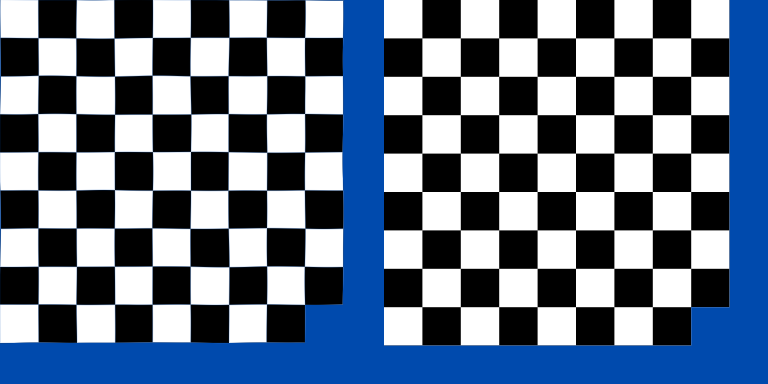
This pattern is drawn by a Shadertoy shader. Its source:

```glsl
const vec3 BLUE = vec3(0.0, 0.29, 0.68);
const vec3 WHITE = vec3(1.0);
const vec3 BLACK = vec3(0.0);
const float CELLS = 9.0;

vec2 hashGradient(vec2 cell) {
    float angle = 6.2832 * fract(sin(dot(cell, vec2(127.1, 311.7))) * 4375.5);
    return vec2(cos(angle), sin(angle));
}

float gradientNoise(vec2 p) {
    vec2 i = floor(p), f = fract(p);
    vec2 u = f * f * (3.0 - 2.0 * f);
    vec2 e = vec2(0.0, 1.0);
    float low = mix(dot(hashGradient(i), f),
                    dot(hashGradient(i + e.yx), f - e.yx), u.x);
    float high = mix(dot(hashGradient(i + e.xy), f - e.xy),
                     dot(hashGradient(i + e.yy), f - e.yy), u.x);
    return mix(low, high, u.y);
}

// Distance to the nearest grid line on each axis
vec2 gridDistance(vec2 p) {
    return 0.5 - abs(fract(p) - 0.5);
}

// Smoothed checker: 1 on even cells, 0 on odd cells
float checker(vec2 p, float pixel) {
    vec2 parity = 1.0 - 2.0 * mod(floor(p), 2.0);
    vec2 wave = parity * clamp(2.0 * gridDistance(p) / pixel, 0.0, 1.0);
    return 0.5 + 0.5 * wave.x * wave.y;
}

// Square board with its last corner cell cut away
float boardDistance(vec2 p, float cells) {
    vec2 box = max(-p, p - cells);
    vec2 notch = p - (cells - 1.0);
    return max(max(box.x, box.y), min(notch.x, notch.y));
}

float coverage(float dist, float pixel) {
    return clamp(0.5 - dist / pixel, 0.0, 1.0);
}

vec3 drawBoard(vec3 ground, vec2 p, float cellSize, float wear, float pixel) {
    vec2 q = p / cellSize;
    float cellPixel = pixel / cellSize;

    // Slightly uneven cell edges
    q += 0.03 * wear * vec2(gradientNoise(q * 0.7 + 3.3),
                            gradientNoise(q * 0.7 + 17.6));

    vec3 color = mix(BLACK, WHITE, checker(q, cellPixel));

    // Faint ground colour showing through the seams
    vec2 grid = gridDistance(q);
    float seam = coverage(min(grid.x, grid.y) - 0.012, cellPixel);
    color = mix(color, ground, 0.3 * wear * seam);

    return mix(ground, color, coverage(boardDistance(q, CELLS), cellPixel));
}

void mainImage(out vec4 fragColor, in vec2 fragCoord) {
    float pixel = 1.0 / iResolution.y;
    vec2 uv = fragCoord * pixel;
    vec2 fromTop = vec2(uv.x, 1.0 - uv.y);

    // Two boards side by side, the first one worn and a little smaller
    vec3 color = BLUE;
    for (int i = 0; i < 2; i++) {
        float side = float(i);
        vec2 origin = vec2(mix(0.001, 1.0, side), 0.0);
        float cellSize = mix(0.0992, 0.1, side);
        color = drawBoard(color, fromTop - origin, cellSize, 1.0 - side, pixel);
    }
    fragColor = vec4(color, 1.0);
}
```
